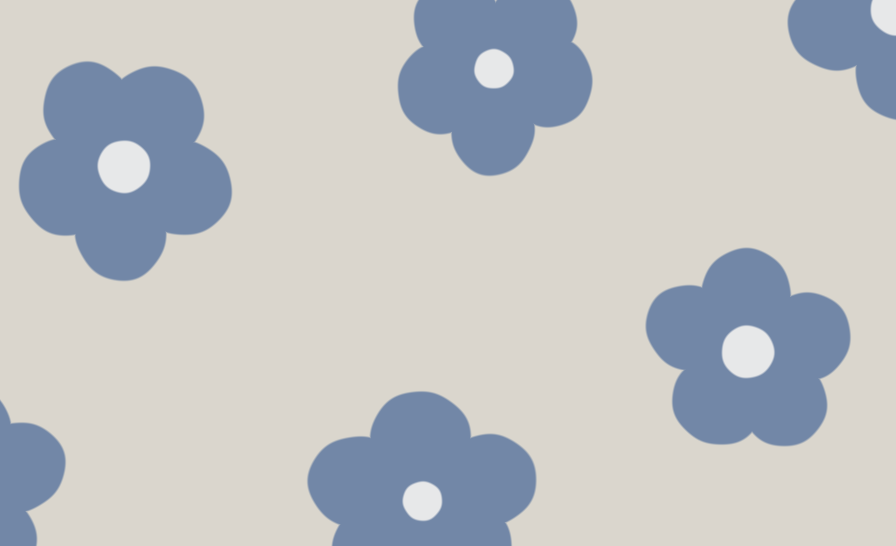
Reproduce this pattern procedurally as a Shadertoy shader.

```glsl
// Sparse flat daisies on warm beige: a skewed lattice, loosened by sine jitter,
// carries one five-petalled flower per node. Petals are unions of ellipse
// distances with slightly wavering outlines; a pale disc marks each centre.

const float TAU = 6.2831853;
const float PETALS = 5.0;

const vec3 BEIGE = vec3(0.855, 0.840, 0.803);
const vec3 BLUE  = vec3(0.447, 0.530, 0.655);
const vec3 PALE  = vec3(0.905, 0.908, 0.912);

// Rotate p by the given angle.
vec2 rotate(vec2 p, float angle) {
    float c = cos(angle), s = sin(angle);
    return vec2(c * p.x - s * p.y, s * p.x + c * p.y);
}

// Approximate signed distance to an axis-aligned ellipse.
float ellipseDistance(vec2 p, vec2 radii) {
    return (length(p / radii) - 1.0) * min(radii.x, radii.y);
}

// Coverage of a shape with an edge of the given half width.
float coverage(float dist, float softness) {
    return 1.0 - smoothstep(-softness, softness, dist);
}

// Layered sines: a small hand-cut waver along an outline.
float waver(float angle, float seed) {
    return 0.6 * sin(3.0 * angle + seed) + 0.4 * sin(7.0 * angle + 2.3 * seed);
}

// Lattice node position, pushed off the regular grid.
vec2 flowerCentre(vec2 cell) {
    vec2 regular = vec2(-0.01, 0.026) + cell.x * vec2(0.72, 0.13) + cell.y * vec2(0.21, 0.70);
    return regular + vec2(-0.065, 0.075) * cos(2.95 * cell.x + 2.0 * cell.y);
}

// Distance to the blue silhouette; heading is the direction of the first petal.
float flowerDistance(vec2 p, float heading, float seed) {
    float dist = length(p) - 0.1;
    for (float k = 0.0; k < PETALS; k++) {
        float vary = sin(seed * 3.7 + k * 2.4);
        float angle = heading + k * TAU / PETALS + 0.09 * sin(seed * 5.1 + k * 4.0);
        vec2 q = rotate(p, -angle) - vec2(0.115 + 0.004 * vary, 0.0);
        vec2 radii = vec2(0.088 + 0.003 * vary, 0.086 - 0.004 * vary);
        float petal = ellipseDistance(q, radii);
        dist = min(dist, petal + 0.0015 * waver(atan(q.y, q.x), seed + k));
    }
    return dist;
}

// Paint one flower over the colour beneath it.
vec3 paintFlower(vec3 base, vec2 p, vec2 cell, float softness) {
    float seed = 1.0 + 2.0 * cell.x + 2.6 * cell.y;
    float size = 0.98 + 0.05 * sin(seed - 1.0);
    float heading = TAU * (0.25 + 0.5 * cell.y);
    float eyeRadius = 0.042 + 0.006 * cos(0.5 * TAU * cell.x);

    float body = flowerDistance(p / size, heading, seed) * size;
    float eye = length(p) - eyeRadius + 0.0007 * waver(atan(p.y, p.x), seed);

    base = mix(base, BLUE, coverage(body, softness));
    return mix(base, PALE, coverage(eye, softness));
}

void mainImage(out vec4 fragColor, in vec2 fragCoord) {
    // Canvas height is one unit.
    vec2 uv = fragCoord / iResolution.y;
    float softness = max(0.0025, 0.75 / iResolution.y);

    vec3 colour = BEIGE;
    for (float row = -1.0; row <= 2.0; row++) {
        for (float column = -1.0; column <= 3.0; column++) {
            vec2 cell = vec2(column, row);
            vec2 local = uv - flowerCentre(cell);
            if (dot(local, local) < 0.07) {
                colour = paintFlower(colour, local, cell, softness);
            }
        }
    }
    fragColor = vec4(colour, 1.0);
}
```
